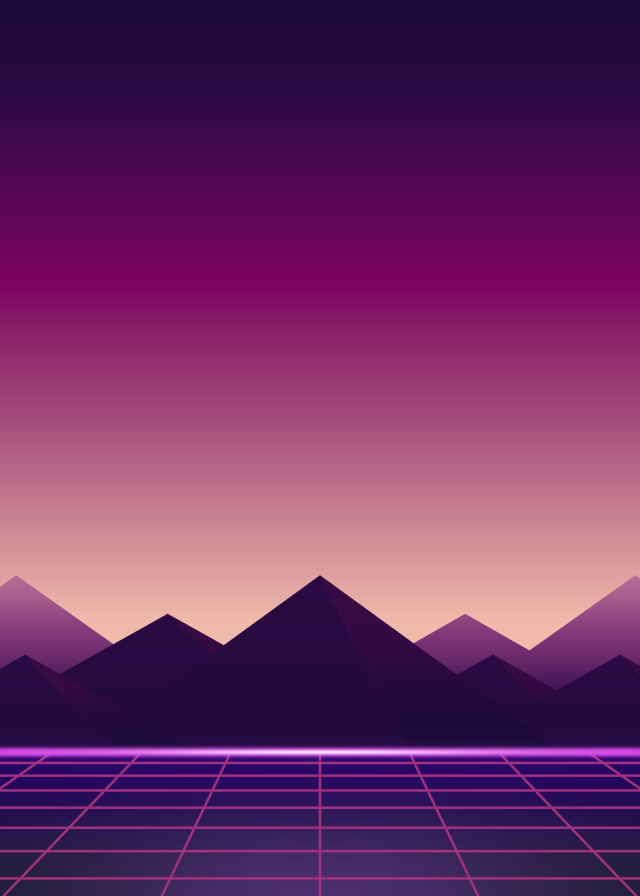
Give the GLSL for this background, as a WebGL 2 fragment shader.

```glsl
#version 300 es
precision highp float;
// Retro dusk: a banded gradient sky, layered triangular mountains with
// lit facets, a neon horizon and a perspective grid floor.
// Lengths are in canvas heights; x is measured from the centre line.
uniform vec2 u_resolution;
out vec4 fragColor;

const float HORIZON = 0.1605;
const float GRID_RATIO = 1.165;      // growth of row spacing toward the viewer
const float GRID_ORIGIN = 0.2344;    // height from which rows grow
const float GRID_FIRST = 0.0859;     // distance of the first row below it
const float VANISH_Y = 0.3685;       // where the grid columns converge
const float COLUMN_SPREAD = 0.479;
const float LINE_HALF = 0.0014;

const vec3 GRID_PINK = vec3(0.67, 0.20, 0.50);
const vec3 GLOW_MAGENTA = vec3(0.84, 0.28, 0.90);
const vec3 GLOW_WHITE = vec3(1.0, 0.92, 1.0);
const vec3 ROCK = vec3(0.165, 0.04, 0.26);
const vec3 ROCK_LIT = vec3(0.22, 0.04, 0.265);
const vec3 ROCK_BASE = vec3(0.105, 0.04, 0.225);
const vec3 HAZE_HIGH = vec3(0.71, 0.41, 0.58);
const vec3 HAZE_MID = vec3(0.50, 0.21, 0.47);
const vec3 HAZE_LOW = vec3(0.23, 0.06, 0.31);
const vec3 FLOOR_FAR = vec3(0.14, 0.01, 0.39);
const vec3 FLOOR_NEAR = vec3(0.11, 0.11, 0.20);
const vec3 FLOOR_SHEEN = vec3(0.30, 0.18, 0.44);

// Sky stops: colour and height, from the top down
const int STOPS = 7;
const vec4 SKY[STOPS] = vec4[](
    vec4(0.105, 0.04, 0.22, 1.0), vec4(0.165, 0.04, 0.26, 0.90),
    vec4(0.49, 0.015, 0.38, 0.682), vec4(0.53, 0.12, 0.41, 0.635),
    vec4(0.66, 0.32, 0.49, 0.52), vec4(0.82, 0.55, 0.59, 0.40),
    vec4(0.94, 0.73, 0.67, 0.305));

// Peaks from back to front: x, y, slope, lean of the facet ridge
const int FAR_COUNT = 3;
const int PEAKS = 8;
const vec4 PEAK[PEAKS] = vec4[](
    vec4(0.162, 0.315, 0.57, 0.0), vec4(-0.339, 0.358, 0.71, 0.0),
    vec4(0.352, 0.358, 0.71, 0.0), vec4(-0.170, 0.315, 0.56, 1.1),
    vec4(0.193, 0.2695, 0.56, 0.95), vec4(0.335, 0.2695, 0.565, 0.95),
    vec4(0.0, 0.358, 0.727, 0.51), vec4(-0.329, 0.2695, 0.565, 0.95));

vec3 skyColor(float y) {
    vec3 c = SKY[0].rgb;
    for (int i = 1; i < STOPS; i++) {
        float t = (SKY[i - 1].w - y) / (SKY[i - 1].w - SKY[i].w);
        c = mix(c, SKY[i].rgb, clamp(t, 0.0, 1.0));
    }
    return c;
}

// Coverage of a band of the given half width at distance d
float stroke(float d, float halfWidth, float px) {
    return clamp((halfWidth - abs(d)) / px + 0.5, 0.0, 1.0);
}

vec3 hazeColor(float y) {
    vec3 c = mix(HAZE_LOW, HAZE_MID, smoothstep(0.21, 0.30, y));
    return mix(c, HAZE_HIGH, smoothstep(0.28, 0.358, y));
}

// Dark rock, darker at the foot, with a warm facet right of the ridge
vec3 rockColor(vec2 p, vec4 peak, float px) {
    float drop = peak.y - p.y;
    float ridge = p.x - peak.x - peak.w * drop;
    float foot = clamp(drop / (peak.y - HORIZON), 0.0, 1.0);
    vec3 shade = mix(ROCK, ROCK_BASE, foot * 0.6);
    vec3 lit = mix(ROCK_LIT, ROCK_BASE, smoothstep(0.15, 0.95, foot));
    vec3 c = mix(shade, lit, clamp(ridge / px + 0.5, 0.0, 1.0));
    return c + vec3(0.05, 0.0, 0.03) * stroke(ridge, 0.0006, px);
}

vec3 floorColor(vec2 p, float px) {
    float depth = clamp((HORIZON - p.y) / HORIZON, 0.0, 1.0);
    vec3 c = mix(FLOOR_FAR, FLOOR_NEAR, smoothstep(0.0, 0.95, depth));
    vec2 q = p / vec2(0.27, 0.09);
    c = mix(c, FLOOR_SHEEN, exp(-dot(q, q)));

    // Rows spaced in a geometric series
    float reach = GRID_ORIGIN - p.y;
    float row = log(reach / GRID_FIRST) / log(GRID_RATIO);
    float rowDist = (fract(row + 0.5) - 0.5) * reach * log(GRID_RATIO);

    // Columns fan out from the vanishing point
    float gap = COLUMN_SPREAD * (VANISH_Y - p.y);
    float column = p.x / gap;
    float tilt = column * COLUMN_SPREAD;
    float colDist = (fract(column + 0.5) - 0.5) * gap / sqrt(1.0 + tilt * tilt);

    float grid = max(stroke(rowDist, LINE_HALF, px), stroke(colDist, LINE_HALF, px));
    return mix(c, GRID_PINK, grid * 0.92);
}

void main() {
    float px = 1.0 / u_resolution.y;
    vec2 p = (gl_FragCoord.xy - vec2(0.5 * u_resolution.x, 0.0)) * px;
    vec3 color = skyColor(p.y);

    // Mountains
    for (int i = 0; i < PEAKS; i++) {
        vec4 m = PEAK[i];
        float d = (m.y - p.y - m.z * abs(p.x - m.x)) / sqrt(1.0 + m.z * m.z);
        vec3 c = i < FAR_COUNT ? hazeColor(p.y) : rockColor(p, m, px);
        color = mix(color, c, clamp(d / px + 0.5, 0.0, 1.0));
    }

    // Floor
    float below = clamp((HORIZON - p.y) / px + 0.5, 0.0, 1.0);
    color = mix(color, floorColor(vec2(p.x, min(p.y, HORIZON)), px), below);

    // Neon horizon: magenta band with a white core fading to the sides
    float dy = p.y - HORIZON;
    float band = exp(-pow(abs(dy) / 0.0053, 3.0));
    float core = exp(-pow(dy / 0.0027, 2.0)) * exp(-pow(p.x / 0.19, 2.0));
    color += GLOW_MAGENTA * 0.10 * exp(-abs(dy) / 0.008);
    color = mix(color, GLOW_MAGENTA, band * 0.95);
    color = mix(color, GLOW_WHITE, core * 0.95);

    fragColor = vec4(color, 1.0);
}
```
